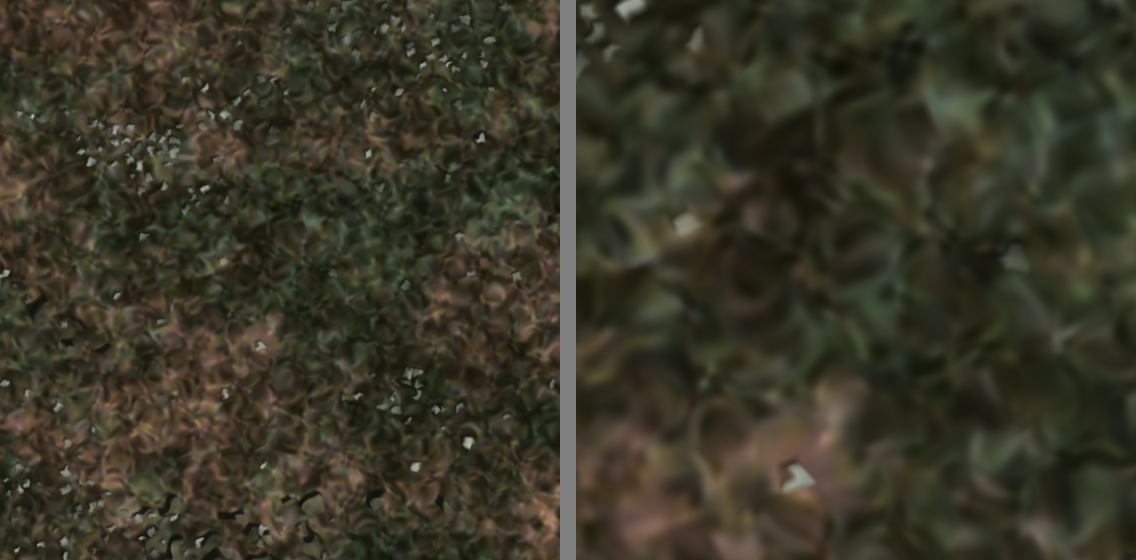
Left: the whole. Right: its middle third, enlarged.
Give the GLSL for this texture, as a three.js fragment shader.

```glsl
// Mossy brown heath seen from above, with scattered pale stones and sandy patches.
varying vec2 vUv;

const vec3 BROWN_TINT = vec3(1.18, 0.97, 0.86);
const vec3 GREEN_TINT = vec3(0.89, 1.05, 0.88);
const vec3 PALE_STONE = vec3(0.60, 0.63, 0.59);
const vec3 DULL_STONE = vec3(0.37, 0.36, 0.28);
const vec3 SHADOW = vec3(0.055, 0.060, 0.045);
const float EDGE = 0.0035; // edge softness in canvas units

float hash(vec2 p) {
  vec3 q = fract(vec3(p.xyx) * 0.1031);
  q += dot(q, q.yzx + 33.33);
  return fract((q.x + q.y) * q.z);
}

mat2 rotation(float angle) {
  float c = cos(angle), s = sin(angle);
  return mat2(c, s, -s, c);
}

// Smooth value noise, 0 to 1.
float valueNoise(vec2 p) {
  vec2 i = floor(p), f = fract(p);
  f = f * f * (3.0 - 2.0 * f);
  float low = mix(hash(i), hash(i + vec2(1.0, 0.0)), f.x);
  float high = mix(hash(i + vec2(0.0, 1.0)), hash(i + 1.0), f.x);
  return mix(low, high, f.y);
}

// Noise centred on zero, turned so that octaves do not share a grid.
float layer(vec2 p, float cells, float angle) {
  return valueNoise(rotation(angle) * p * cells + cells * 1.7) - 0.5;
}

vec2 warp(vec2 p, float cells, float amount) {
  return p + amount * vec2(layer(p, cells, 0.4), layer(p + 7.3, cells, 1.1));
}

float spot(vec2 p, vec2 center, float radius) {
  vec2 d = (p - center) / radius;
  return exp(-dot(d, d));
}

float segmentDistance(vec2 p, vec2 a, vec2 b) {
  vec2 ab = b - a;
  float t = clamp(dot(p - a, ab) / dot(ab, ab), 0.0, 1.0);
  return length(p - a - ab * t);
}

// Sandy bare ground, broken up by the vegetation.
float sandMask(vec2 p) {
  float sand = spot(p, vec2(0.47, 0.40), 0.045) + spot(p, vec2(0.97, 0.05), 0.075);
  sand += 1.3 * spot(p, vec2(0.96, 0.95), 0.035);
  sand += 0.5 * smoothstep(0.22, 0.42, layer(p, 11.0, 0.5));
  return sand * smoothstep(-0.3, 0.25, layer(p, 44.0, 0.8));
}

vec3 heath(vec2 p) {
  vec2 q = warp(p, 38.0, 0.016);
  float broad = layer(p * vec2(0.7, 1.2), 6.0, 0.25);
  float tone = 0.09 * broad + 0.10 * layer(q, 17.0, 0.9);
  tone += 0.17 * layer(q, 52.0, 0.3) + 0.17 * layer(q, 105.0, 1.2);
  float bandOffset = (p.y - 0.63 + 0.1 * broad) / 0.08;
  float greenBand = exp(-bandOffset * bandOffset) * smoothstep(0.1, 0.5, p.x);
  float sand = sandMask(p);
  float light = 0.202 + tone + 2.0 * tone * tone - 0.025 * greenBand + 0.17 * sand;
  float warmth = 0.62 + 0.9 * broad + 0.8 * layer(p, 13.0, 0.6);
  warmth += 0.8 * layer(q, 60.0, 0.7) - 0.35 * greenBand + 0.5 * sand;
  vec3 tint = mix(GREEN_TINT, BROWN_TINT, clamp(warmth, 0.0, 1.2));
  tint.b += 0.25 * layer(q, 72.0, 0.2);
  return max(light, 0.06) * tint - vec3(0.0, 0.0, 0.032);
}

// Share of cells holding small stones: a tilted seam and loose clusters.
float smallStoneDensity(vec2 p) {
  float seam = 1.0 - smoothstep(0.01, 0.04, segmentDistance(p, vec2(0.22, 0.72), vec2(0.50, 0.84)));
  float clusters = smoothstep(0.14, 0.40, layer(p * vec2(0.8, 1.3), 6.5, 0.5));
  return 0.015 + 0.55 * seam + 0.35 * clusters;
}

// Large stones line the lower rim, with a few on the left.
float largeStoneDensity(vec2 p) {
  float rim = (1.0 - smoothstep(0.06, 0.13, p.y)) * smoothstep(-0.15, 0.1, layer(p, 5.0, 0.2));
  return 0.9 * rim + 0.6 * spot(p, vec2(0.14, 0.46), 0.07);
}

// Signed distance to a rounded block, in cell units.
float blockDistance(vec2 d, vec2 halfSize) {
  vec2 e = abs(d) - halfSize * 0.5;
  return length(max(e, 0.0)) + min(max(e.x, e.y), 0.0) - 0.5 * halfSize.y;
}

// Scatters ragged blocks, each with a shadow to its upper left.
vec3 addStones(vec3 ground, vec2 p, float cells, bool isLarge, vec3 stoneColor) {
  vec2 q = warp(p, cells * 2.2, 0.45 / cells) * cells;
  float soft = EDGE * cells, face = 0.0, shade = 0.0;
  for (int y = -1; y <= 1; y++) {
    for (int x = -1; x <= 1; x++) {
      vec2 id = floor(q) + vec2(float(x), float(y));
      vec2 center = id + 0.2 + 0.6 * vec2(hash(id + 3.1), hash(id + 8.7));
      float density = isLarge ? largeStoneDensity(center / cells) : smallStoneDensity(center / cells);
      float present = step(hash(id + 15.3), density);
      vec2 halfSize = vec2(0.42, 0.24) * mix(0.55, 1.15, hash(id + 21.9));
      mat2 turn = rotation(-0.75 + 1.3 * (hash(id + 31.7) - 0.5));
      float blockEdge = blockDistance(turn * (q - center), halfSize);
      float shadowEdge = blockDistance(turn * (q - center - vec2(-0.16, 0.18)), halfSize);
      float brightness = mix(0.35, 1.0, hash(id + 42.3));
      face = max(face, present * brightness * (1.0 - smoothstep(-soft, soft, blockEdge)));
      shade = max(shade, present * (1.0 - smoothstep(-soft, soft * 1.5, shadowEdge)));
    }
  }
  vec3 shaded = mix(ground, SHADOW, shade * (isLarge ? 0.85 : 0.55) * (1.0 - face));
  float grain = 1.0 + 0.55 * layer(p, 48.0, 0.5) + 0.35 * layer(p, 95.0, 1.0);
  return mix(shaded, stoneColor * grain, face * 0.9);
}

void main() {
  vec3 color = addStones(heath(vUv), vUv, 17.0, true, DULL_STONE);
  color = addStones(color, vUv, 46.0, false, PALE_STONE);
  gl_FragColor = vec4(clamp(color, 0.0, 1.0), 1.0);
}
```
